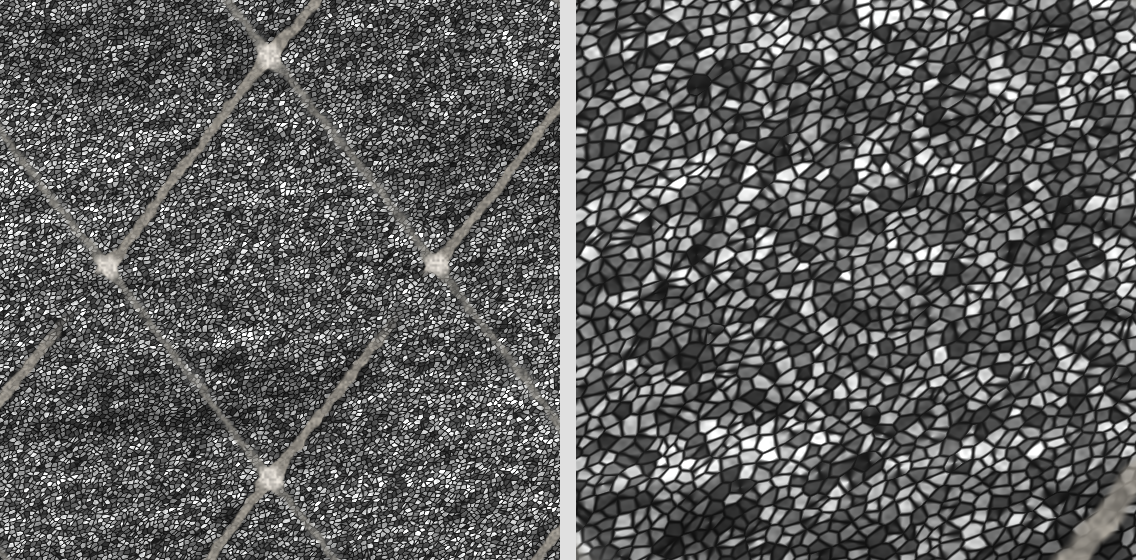
Left: the whole. Right: its middle third, enlarged.
Write a WebGL 2 fragment shader that draws this texture.

```glsl
#version 300 es
precision highp float;
// A grey tufted carpet crossed by a diamond lattice of beige carved channels.
// The pile is a Voronoi field toned by stretched noise; the channels are
// distances to two families of slanted lines, frayed and widened at crossings.

uniform vec2 u_resolution;
out vec4 fragColor;

const vec2 LATTICE_PERIOD = vec2(0.590, 0.755);  // diamond width and height
const vec2 LATTICE_ORIGIN = vec2(0.484, 0.902);  // one crossing
const vec2 TUFT_COUNT = vec2(108.0, 142.0);      // tufts across and up
const vec3 PILE_TINT = vec3(0.995, 1.0, 1.0);
const vec3 CHANNEL_BEIGE = vec3(0.60, 0.58, 0.545);
const vec3 CHANNEL_GREY = vec3(0.52, 0.51, 0.485);
const vec3 KNOT_CREAM = vec3(0.82, 0.80, 0.77);

float hash(vec2 p) {
    vec3 q = fract(vec3(p.xyx) * 0.1031);
    q += dot(q, q.yzx + 33.33);
    return fract((q.x + q.y) * q.z);
}

vec2 hash2(vec2 p) {
    return vec2(hash(p), hash(p + 57.3));
}

float noise(vec2 p) {
    vec2 i = floor(p), f = fract(p);
    f = f * f * (3.0 - 2.0 * f);
    float low = mix(hash(i), hash(i + vec2(1, 0)), f.x);
    float high = mix(hash(i + vec2(0, 1)), hash(i + vec2(1, 1)), f.x);
    return mix(low, high, f.y);
}

// Returns the gap to the nearest tuft border (x) and the tuft's random tone (y).
vec2 tufts(vec2 p) {
    vec2 cell = floor(p);
    float nearest = 9.0, second = 9.0, tone = 0.0;
    for (int y = -1; y <= 1; y++) {
        for (int x = -1; x <= 1; x++) {
            vec2 id = cell + vec2(x, y);
            float d = distance(p, id + hash2(id));
            if (d < nearest) {
                second = nearest;
                nearest = d;
                tone = hash(id + 191.7);
            } else {
                second = min(second, d);
            }
        }
    }
    return vec2(second - nearest, tone);
}

// Nearly horizontal yarn streaks, from broad bands to short flecks.
float streaks(vec2 p) {
    p.y -= 0.06 * p.x;
    return 0.34 * noise(p * vec2(2.2, 8.0) + 3.0)
         + 0.30 * noise(p * vec2(5.0, 30.0) + 17.0)
         + 0.36 * noise(p * vec2(20.0, 75.0) + 41.0);
}

float pileTone(vec2 p) {
    vec2 warp = 0.004 * vec2(noise(p * 40.0), noise(p * 40.0 + 70.0));
    vec2 q = p + warp;
    vec2 tuft = tufts(vec2(q.x, q.y - 0.3 * q.x) * TUFT_COUNT);
    float lit = 0.20 + 0.66 * tuft.y;
    float tone = mix(0.09, lit, smoothstep(0.0, 0.42, tuft.x));
    float fibre = 0.86 + 0.28 * noise(p * vec2(260.0, 340.0));
    return tone * fibre * (0.42 + 1.16 * streaks(p));
}

// Coverage of a channel whose centre line lies at the given distance.
float channel(float dist, float halfWidth, float softness) {
    return 1.0 - smoothstep(halfWidth - softness, halfWidth + softness, dist);
}

void main() {
    vec2 uv = gl_FragCoord.xy / u_resolution.y;

    // Lattice coordinates: whole numbers of x fall along one family, y the other.
    vec2 fray = vec2(noise(uv * 65.0), noise(uv * 65.0 + 23.0)) - 0.5;
    vec2 sway = vec2(noise(uv * 9.0), noise(uv * 9.0 + 31.0)) - 0.5;
    vec2 grid = (uv + 0.007 * fray + 0.008 * sway - LATTICE_ORIGIN) / LATTICE_PERIOD;
    vec2 slanted = vec2(grid.x + grid.y, grid.x - grid.y);
    vec2 offset = slanted - round(slanted);
    vec2 lineDist = abs(offset) / length(1.0 / LATTICE_PERIOD);
    vec2 toKnot = 0.5 * vec2(offset.x + offset.y, offset.x - offset.y) * LATTICE_PERIOD;
    float knotDist = length(toKnot);

    // Channels spread at knots; rising ones sink into the pile below some knots.
    float flare = 0.011 * exp(-pow(knotDist / 0.027, 2.0));
    float phase = fract(grid.y);
    float buried = smoothstep(0.27, 0.41, phase) * (1.0 - smoothstep(0.47, 0.50, phase));
    float ragged = noise(uv * 120.0 + 9.0);
    float falling = channel(lineDist.x, 0.0065 + flare, 0.004);
    falling *= mix(0.45 + 0.5 * ragged, 1.0, smoothstep(0.04, 0.015, knotDist));
    float rising = channel(lineDist.y, 0.0080 + flare, 0.0028);
    rising *= (1.0 - buried) * (0.78 + 0.22 * ragged);

    // Pile, shaded beside the channels and brushed lighter along falling ones.
    float tone = pileTone(uv);
    float shadow = channel(lineDist.y, 0.016, 0.006) * (1.0 - buried);
    tone *= 1.0 - 0.28 * shadow;
    float fuzz = channel(lineDist.x, 0.015, 0.008) * smoothstep(0.45, 0.8, noise(uv * 48.0));
    tone = mix(tone, 0.25 + 0.7 * tone, 0.6 * fuzz);
    vec3 color = tone * PILE_TINT;

    // Woven backing showing through the channels and knots.
    float weave = 0.84 + 0.32 * noise(uv * 230.0 + 5.0);
    color = mix(color, CHANNEL_GREY * weave, falling);
    color = mix(color, CHANNEL_BEIGE * weave, rising);
    float knot = channel(knotDist, 0.021, 0.008) * max(falling, rising);
    color = mix(color, KNOT_CREAM * weave, knot);

    fragColor = vec4(clamp(color, 0.0, 1.0), 1.0);
}
```
